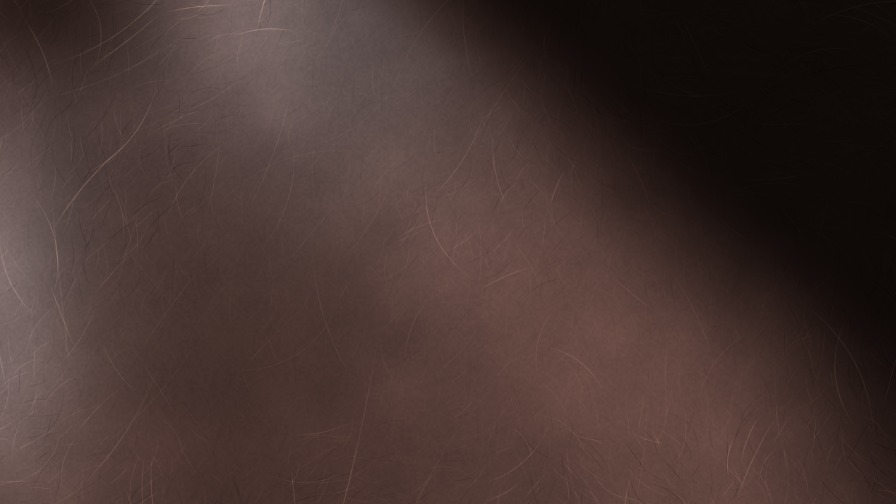
Write a WebGL 2 fragment shader that draws this texture.

```glsl
#version 300 es
precision highp float;
// Worn brown surface under soft slanted light, covered in fine curved scratches.
// Broad light is a sum of soft blobs and a diagonal ridge; scratches are bent
// strokes scattered over jittered grids of several sizes, following a noisy flow.
uniform vec2 u_resolution;
out vec4 fragColor;

const vec2 SLOPE_NORMAL = vec2(0.69, 0.725);
const vec3 WARM_TINT = vec3(1.0, 0.705, 0.645);
const vec3 COOL_TINT = vec3(1.0, 0.87, 0.86);
const vec3 SCRATCH_TINT = vec3(1.0, 0.79, 0.66);

// Integer hash: three values in 0..1 per lattice point
vec3 hash3(vec3 v) {
  uvec3 h = uvec3(ivec3(floor(v)) + 1024);
  h = h * 1664525u + 1013904223u;
  h.x += h.y * h.z; h.y += h.z * h.x; h.z += h.x * h.y;
  h ^= h >> 16u;
  h.x += h.y * h.z; h.y += h.z * h.x; h.z += h.x * h.y;
  return vec3(h >> 8u) / 16777216.0;
}

float noise(vec2 p, float seed) {
  vec2 i = floor(p), f = fract(p);
  f = f * f * (3.0 - 2.0 * f);
  float a = hash3(vec3(i, seed)).x;
  float b = hash3(vec3(i + vec2(1, 0), seed)).x;
  float c = hash3(vec3(i + vec2(0, 1), seed)).x;
  float d = hash3(vec3(i + vec2(1, 1), seed)).x;
  return mix(mix(a, b, f.x), mix(c, d, f.x), f.y);
}

float fbm(vec2 p, float seed) {
  float sum = 0.0, amp = 0.5;
  for (int i = 0; i < 4; i++) {
    sum += amp * noise(p, seed + float(i));
    p = mat2(1.6, 1.2, -1.2, 1.6) * p;
    amp *= 0.5;
  }
  return sum;
}

float blob(vec2 p, vec2 center, vec2 radius) {
  vec2 q = (p - center) / radius;
  return exp(-dot(q, q));
}

// Main stroke direction, turning from left to right
float flowAngle(vec2 p) {
  return mix(1.0, 2.3, smoothstep(0.85, 1.4, p.x)) + 2.0 * (noise(p * 2.6, 90.0) - 0.5);
}

// One grid of bent strokes; higher rarity leaves fewer bright ones
float scratches(vec2 p, float size, float width, float rarity, float seed, float px) {
  vec2 shift = fract(seed * vec2(0.37, 0.71));
  vec2 g = p / size + shift;
  float halfWidth = max(width, 0.5 * px);
  float sum = 0.0;
  for (int j = -1; j <= 1; j++) {
    for (int i = -1; i <= 1; i++) {
      vec2 id = floor(g) + vec2(i, j);
      vec3 a = hash3(vec3(id, seed));
      vec3 b = hash3(vec3(id, seed + 200.0));
      vec2 center = id + a.xy;
      float angle = flowAngle((center - shift) * size) + 1.7 * (b.x - 0.5);
      vec2 dir = vec2(cos(angle), sin(angle));
      vec2 q = g - center;
      q = vec2(dot(q, dir), dot(q, vec2(-dir.y, dir.x)));
      float bend = 0.9 * (b.y - 0.5);
      float slope = 2.0 * bend * q.x;
      float dist = size * abs(q.y - bend * q.x * q.x) / sqrt(1.0 + slope * slope);
      float ends = 1.0 - smoothstep(0.3, 1.0, abs(q.x) / mix(0.4, 0.95, b.z));
      float line = 1.0 - smoothstep(halfWidth - 0.5 * px, halfWidth + 0.5 * px, dist);
      sum += line * ends * pow(a.z, rarity) * width / halfWidth;
    }
  }
  return sum;
}

// Broad brightness of the surface
float lightLevel(vec2 p, float across) {
  float level = 0.285;
  level += 0.105 * exp(-pow((across - 1.02) / 0.2, 2.0));
  level += 0.09 * blob(p, vec2(0.47, 1.03), vec2(0.17, 0.25));
  level += 0.21 * blob(p, vec2(-0.03, 0.43), vec2(0.17, 0.34));
  level += 0.07 * blob(p, vec2(0.12, 0.1), vec2(0.25, 0.25));
  level += 0.04 * blob(p, vec2(0.95, 0.2), vec2(0.35, 0.25));
  level -= 0.16 * blob(p, vec2(0.1, 1.02), vec2(0.26, 0.17));
  level -= 0.035 * blob(p, vec2(0.45, 0.2), vec2(0.2, 0.3));
  level -= 0.1 * blob(p, vec2(1.8, 0.0), vec2(0.25, 0.25));
  return level;
}

void main() {
  vec2 p = gl_FragCoord.xy / u_resolution.y;
  float px = 1.0 / u_resolution.y;

  // Light, shadow edge and tint
  float across = dot(p, SLOPE_NORMAL) + 0.07 * (fbm(p * 3.0, 10.0) - 0.47);
  float lit = 1.0 - smoothstep(1.16, 1.48, across);
  float level = mix(0.06, lightLevel(p, across), lit);
  float cool = 0.9 * blob(p, vec2(0.62, 0.95), vec2(0.45, 0.42))
             + 0.95 * blob(p, vec2(-0.03, 0.4), vec2(0.24, 0.45));
  cool = clamp(cool + 0.12, 0.0, 1.0) * smoothstep(0.05, 0.35, level);
  vec3 color = level * mix(WARM_TINT, COOL_TINT, cool) - vec3(0.0, 0.006, 0.009);

  // Mottling and fine grain
  float mottle = fbm(p * 9.0, 20.0) - 0.47;
  float grain = noise(p * 210.0, 30.0) - 0.5;
  color *= 1.0 + 0.2 * mottle + 0.07 * grain;

  // Dense faint strokes, then sparse longer ones
  float marks = 0.0;
  for (int i = 0; i < 4; i++) {
    float seed = 40.0 + float(i);
    marks += 0.22 * scratches(p, 0.045 + 0.012 * float(i), 0.0009, 2.0, seed, px);
    marks -= 0.16 * scratches(p, 0.05 + 0.01 * float(i), 0.001, 2.0, seed + 10.0, px);
    marks += 0.5 * scratches(p, 0.1 + 0.035 * float(i), 0.0011, 4.0, seed + 20.0, px);
  }
  marks += 0.6 * scratches(p, 0.28, 0.0013, 5.0, 70.0, px);
  float cluster = mix(0.4, 1.1, smoothstep(0.3, 0.7, noise(p * 3.6, 80.0)));
  color += SCRATCH_TINT * marks * cluster * (0.012 + 0.75 * level);

  fragColor = vec4(clamp(color, 0.0, 1.0), 1.0);
}
```
